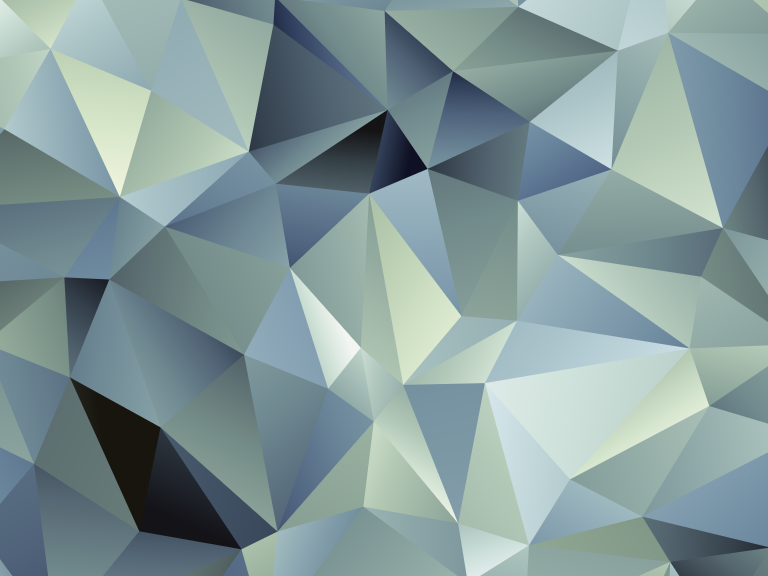
Give the GLSL for this background, as a Shadertoy shader.

```glsl
// Low-poly background: a turned, jittered grid whose quads are split into triangles.
// Each triangle takes a tone from broad light and dark areas plus chance, and is
// shaded by its own linear gradient through a slate-to-mint colour ramp.

const float CELLS_PER_HEIGHT = 6.0;
const float GRID_ANGLE = 0.47;
const float JITTER = 0.84;

float hash(vec2 p) {
    return fract(sin(dot(p, vec2(127.1, 311.7))) * 43758.5453);
}

float cross2(vec2 a, vec2 b) {
    return a.x * b.y - a.y * b.x;
}

float doubleArea(vec2 a, vec2 b, vec2 c) {
    return cross2(b - a, c - a);
}

// Grid corner moved at random, by less than half a cell
vec2 corner(vec2 id) {
    return id + JITTER * (vec2(hash(id), hash(id + 41.3)) - 0.5);
}

// Signed distance to the line a-b, positive on its left
float edgeDistance(vec2 p, vec2 a, vec2 b) {
    return cross2(b - a, p - a) / max(length(b - a), 1e-4);
}

float coverage(vec2 p, vec2 a, vec2 b, vec2 c, float pixel) {
    float inside = min(edgeDistance(p, a, b), min(edgeDistance(p, b, c), edgeDistance(p, c, a)));
    return clamp(inside / pixel + 0.5, 0.0, 1.0);
}

float blob(vec2 p, vec2 centre, float radius) {
    vec2 d = (p - centre) / radius;
    return exp(-dot(d, d));
}

// Broad light and dark areas, in units of the canvas height
float toneField(vec2 p) {
    float tone = 0.55;
    tone -= 0.44 * blob(p, vec2(0.20, 0.20), 0.30);
    tone -= 0.42 * blob(p, vec2(0.64, 0.78), 0.21);
    tone -= 0.28 * blob(p, vec2(0.02, 0.60), 0.16);
    tone -= 0.32 * blob(p, vec2(1.30, 0.64), 0.14);
    tone -= 0.45 * blob(p, vec2(1.20, 0.02), 0.12);
    tone += 0.32 * blob(p, vec2(0.10, 0.92), 0.20);
    tone += 0.32 * blob(p, vec2(0.57, 0.48), 0.17);
    tone += 0.27 * blob(p, vec2(1.13, 0.30), 0.22);
    tone += 0.25 * blob(p, vec2(1.20, 0.94), 0.20);
    tone += 0.20 * blob(p, vec2(0.78, 0.07), 0.20);
    return tone;
}

vec3 blend(vec3 from, vec3 to, float t, float start, float end) {
    return mix(from, to, clamp((t - start) / (end - start), 0.0, 1.0));
}

// Near black, slate, grey teal, sage, mint, white
vec3 toneRamp(float t) {
    vec3 col = vec3(0.07, 0.07, 0.11);
    col = blend(col, vec3(0.20, 0.25, 0.31), t, -0.06, 0.07);
    col = blend(col, vec3(0.32, 0.39, 0.45), t, 0.07, 0.20);
    col = blend(col, vec3(0.44, 0.54, 0.56), t, 0.20, 0.38);
    col = blend(col, vec3(0.56, 0.66, 0.65), t, 0.38, 0.59);
    col = blend(col, vec3(0.69, 0.78, 0.74), t, 0.59, 0.79);
    col = blend(col, vec3(0.82, 0.89, 0.85), t, 0.79, 0.94);
    return blend(col, vec3(0.95, 0.96, 0.95), t, 0.94, 1.08);
}

// Gradient colour of one triangle
vec3 facetColour(vec2 p, vec2 a, vec2 b, vec2 c, vec2 seed, mat2 turn) {
    vec2 centre = (a + b + c) / 3.0;
    float angle = 6.2832 * hash(seed + 7.7);
    vec2 dir = vec2(cos(angle), sin(angle));
    float reach = max(abs(dot(a - centre, dir)), max(abs(dot(b - centre, dir)), abs(dot(c - centre, dir))));
    float slope = clamp(dot(p - centre, dir) / max(reach, 0.05), -1.0, 1.0);
    float tone = toneField(centre * turn / CELLS_PER_HEIGHT);
    tone += 0.46 * (hash(seed + 3.1) - 0.5);
    tone += mix(0.04, 0.23, hash(seed + 5.9)) * slope;
    vec3 tint = vec3(0.05, 0.03, -0.12) * (hash(seed + 9.2) - 0.5);
    return toneRamp(tone) + tint;
}

// Adds one triangle, weighted by its coverage of the pixel
void addFacet(inout vec4 sum, vec2 p, vec2 a, vec2 b, vec2 c, vec2 seed, mat2 turn, float pixel) {
    float weight = coverage(p, a, b, c, pixel);
    if (weight > 0.0) sum += weight * vec4(facetColour(p, a, b, c, seed, turn), 1.0);
}

void mainImage(out vec4 fragColor, in vec2 fragCoord) {
    float co = cos(GRID_ANGLE), si = sin(GRID_ANGLE);
    mat2 turn = mat2(co, si, -si, co);
    vec2 p = turn * (fragCoord / iResolution.y) * CELLS_PER_HEIGHT;
    float pixel = CELLS_PER_HEIGHT / iResolution.y;
    vec4 sum = vec4(0.0);

    for (int j = -1; j <= 1; j++)
    for (int i = -1; i <= 1; i++) {
        vec2 id = floor(p) + vec2(i, j);
        vec2 a = corner(id), b = corner(id + vec2(1, 0));
        vec2 c = corner(id + vec2(1, 1)), d = corner(id + vec2(0, 1));
        // The better diagonal is the one whose smaller triangle is larger
        float splitAC = min(doubleArea(a, b, c), doubleArea(a, c, d));
        float splitBD = min(doubleArea(b, c, d), doubleArea(b, d, a));
        bool useAC = splitAC > splitBD;
        addFacet(sum, p, a, b, useAC ? c : d, id + 0.13, turn, pixel);
        addFacet(sum, p, c, d, useAC ? a : b, id + 0.57, turn, pixel);
    }
    fragColor = vec4(clamp(sum.rgb / max(sum.a, 1e-4), 0.0, 1.0), 1.0);
}
```
